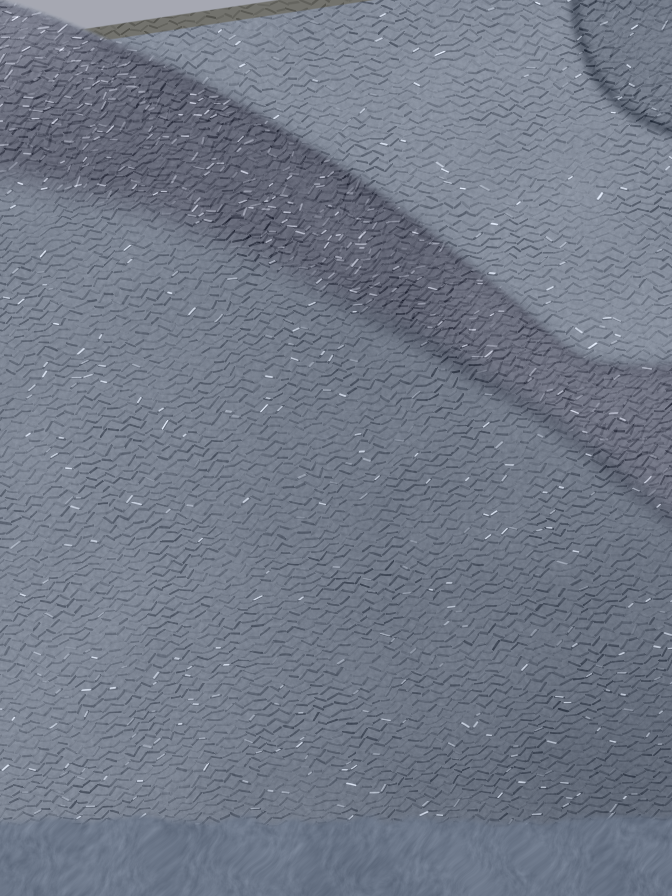
Write a Shadertoy shader that draws this texture.

```glsl
#define CELLS vec2(92.0, 122.0)
#define THREAD_WIDTH 0.13
#define THREAD_DARK 0.15
#define GLINT_LIGHT 0.30
#define GRAIN 0.085
#define TERRY_TOP 0.085
#define TINT vec3(-0.032, 0.0, 0.056)
#define WALL vec3(0.65, 0.66, 0.70)
#define LEDGE vec3(0.45, 0.45, 0.43)

vec2 hash2(vec2 p) {
    vec3 h = fract(p.xyx * vec3(0.1031, 0.1030, 0.0973));
    h += dot(h, h.yzx + 33.33);
    return fract((h.xx + h.yz) * h.zy);
}

float corner(vec2 cell, vec2 f, vec2 o) {
    return dot(hash2(cell + o) * 2.0 - 1.0, f - o);
}

float gradientNoise(vec2 p) {
    vec2 c = floor(p), f = p - c;
    vec2 u = f * f * f * (f * (f * 6.0 - 15.0) + 10.0);
    float low = mix(corner(c, f, vec2(0)), corner(c, f, vec2(1, 0)), u.x);
    float high = mix(corner(c, f, vec2(0, 1)), corner(c, f, vec2(1)), u.x);
    return mix(low, high, u.y);
}

float fbm(vec2 p) {
    float sum = 0.0, gain = 0.6;
    for (int i = 0; i < 4; i++) {
        sum += gain * gradientNoise(p);
        p = mat2(1.6, 1.2, -1.2, 1.6) * p + 17.0;
        gain *= 0.5;
    }
    return sum;
}

vec2 turn(vec2 p, float a) {
    return mat2(cos(a), -sin(a), sin(a), cos(a)) * p;
}

float stroke(vec2 p, vec2 halfSpan, float width, float blur) {
    float t = clamp(dot(p, halfSpan) / dot(halfSpan, halfSpan), -1.0, 1.0);
    return 1.0 - smoothstep(width - blur, width + blur, length(p - halfSpan * t));
}

// Zigzag net: x is the dark thread, y the metallic glint
vec2 net(vec2 p, float angle, float glintShare) {
    vec2 q = turn(p, angle) * CELLS;
    q += 0.9 * vec2(gradientNoise(p * 24.0), gradientNoise(p * 24.0 + 40.0));
    float blur = 0.6 * CELLS.y / iResolution.y;
    q.x += 0.5 * mod(floor(q.y), 2.0);
    vec2 cell = floor(q), f = fract(q) - 0.5;
    vec2 r = hash2(cell + 300.0), s = hash2(cell + 711.0);
    float lean = mod(cell.x, 2.0) < 0.5 ? 1.0 : -1.0;
    vec2 span = vec2(0.42, lean * mix(0.1, 0.42, r.x));
    float dark = stroke(f - (s - 0.5) * 0.2, span, THREAD_WIDTH, blur);
    float light = stroke(f - vec2(0.0, 0.25 * (s.y - 0.2)), span * mix(0.3, 0.9, s.x), 0.1, blur);
    float glint = smoothstep(1.0 - glintShare, 1.0, r.y);
    return vec2(dark * mix(0.35, 1.25, s.y), light * (0.12 + 1.3 * glint));
}

// Outlines of the folded band
float upperFold(float x) {
    float slope = 1.0 - 0.3 * x - 0.5 * x * x;
    float d = slope - 0.59;
    return 0.59 + 0.5 * (d + sqrt(d * d + 0.0006));
}

float lowerFold(float x) {
    return 0.80 - 0.2 * x - 0.4 * x * x;
}

void mainImage(out vec4 fragColor, in vec2 fragCoord) {
    vec2 p = fragCoord / iResolution.y;
    float px = 1.0 / iResolution.y;
    vec2 w = p + 0.012 * vec2(gradientNoise(p * 6.0), gradientNoise(p * 6.0 + 9.0));
    float aboveUpper = w.y - upperFold(w.x), aboveLower = w.y - lowerFold(w.x);

    // Regions
    float sheet = smoothstep(-0.008, 0.008, aboveUpper);
    float band = smoothstep(-0.025, 0.035, aboveLower) * (1.0 - sheet);
    float left = 1.0 - smoothstep(0.42, 0.62, p.x);
    float tuck = 0.16 - length(w - vec2(0.80, 1.0));
    float tucked = smoothstep(-0.004, 0.008, tuck);

    // Broad light and folds
    float shade = 0.495 + 0.05 * (1.0 - smoothstep(0.0, 0.4, p.x));
    shade -= 0.07 * smoothstep(0.25, 0.75, p.x) * (1.0 - smoothstep(0.1, 0.55, p.y));
    shade = mix(shade, 0.42 + 0.05 * (1.0 - left), band);
    shade = mix(shade, 0.565, sheet);
    shade += 0.11 * smoothstep(0.2, 0.0, length(p - vec2(0.02, 1.0)));
    shade -= 0.07 * exp(-pow(aboveLower / 0.014, 2.0)) * smoothstep(0.3, 0.5, p.x);
    shade -= 0.05 * exp(-pow(aboveUpper / 0.012, 2.0));
    shade -= 0.07 * tucked + 0.16 * exp(-pow(tuck / 0.007, 2.0));
    shade += 0.05 * fbm(turn(p, 0.6) * vec2(4.0, 8.0));

    // Net, doubled inside the band
    float glintShare = 0.07 + 0.22 * band * left + 0.07 * (1.0 - smoothstep(0.1, 0.4, p.y));
    vec2 weave = mix(net(w, 0.3, glintShare), net(w + 3.0, 0.12, 0.08), sheet);
    weave += net(w * 0.9 + 7.0, 0.55, glintShare) * 0.65 * max(band, tucked);
    float patchy = 0.9 + 0.7 * gradientNoise(p * 13.0);
    float cloth = shade - THREAD_DARK * patchy * weave.x + GLINT_LIGHT * weave.y;
    cloth += GRAIN * fbm(p * 190.0);

    // Terry towel along the bottom
    vec2 pile = turn(p, -0.5) * vec2(130.0, 60.0) + 2.0 * gradientNoise(p * 22.0);
    float terry = 0.47 - 0.03 * p.x + 0.13 * fbm(pile) + 0.08 * fbm(p * 12.0);
    float hem = TERRY_TOP + 0.012 * gradientNoise(p * 30.0);
    float towel = 1.0 - smoothstep(hem - 0.006, hem + 0.006, p.y);
    vec3 color = mix(cloth, terry, towel) + TINT;
    color += vec3(-0.012, 0.0, 0.015) * towel + vec3(0.014, -0.004, 0.0) * band;

    // Wall and ledge behind the top edge
    float ledge = p.y - 0.957 - 0.15 * (p.x - 0.13);
    float open = smoothstep(-px, px, ledge) * smoothstep(-0.004, 0.004, aboveUpper);
    vec3 behind = mix(LEDGE - 0.1 * weave.x, WALL, smoothstep(-px, px, ledge - 0.016));
    color = mix(color, behind, open);

    fragColor = vec4(clamp(color, 0.0, 1.0), 1.0);
}
```
